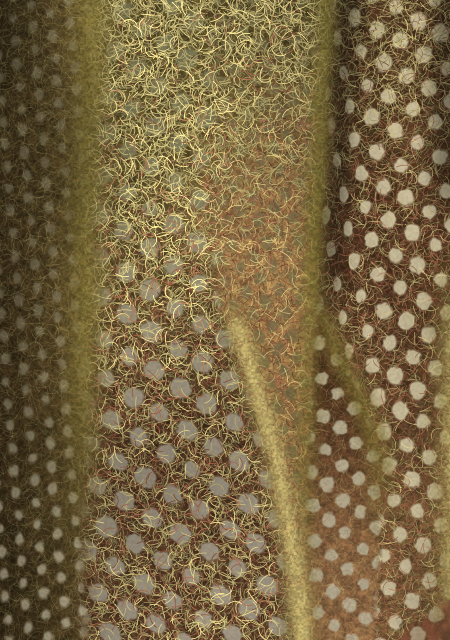
A Shadertoy shader for this texture:

```glsl
float hash(vec2 p) {
  vec3 q = fract(p.xyx * .1031);
  q += dot(q, q.yzx + 33.33);
  return fract((q.x + q.y) * q.z);
}

float noise(vec2 p) {
  vec2 i = floor(p), f = fract(p);
  f *= f * (3. - 2. * f);
  return mix(mix(hash(i), hash(i + vec2(1, 0)), f.x),
             mix(hash(i + vec2(0, 1)), hash(i + 1.), f.x), f.y);
}

float ramp(float a, float b, float x) { return smoothstep(a, b, x); }
float band(float d, float w) { return exp(-d * d / (w * w)); }

// Coverage of round openings on a skewed lattice with steps a and b
float mesh(vec2 p, vec2 a, vec2 b, float radius, float squeeze, float soft) {
  mat2 lattice = mat2(a, b);
  vec2 cell = floor(inverse(lattice) * p);
  float d = 1.;
  for (int k = 0; k < 4; k++) {
    vec2 id = cell + vec2(k & 1, k >> 1);
    vec2 jitter = vec2(hash(id + 50.), hash(id + 90.)) - .5;
    vec2 q = p - lattice * (id + .08 * jitter);
    d = min(d, length(q * vec2(squeeze, 1)) - radius * (.85 + .25 * hash(id + 130.)));
  }
  d += .004 * (noise(p * 170.) - .5);
  return 1. - ramp(-soft, soft, d);
}

void mainImage(out vec4 fragColor, in vec2 fragCoord) {
  // Height is one unit, y runs downward
  vec2 p = vec2(fragCoord.x, iResolution.y - fragCoord.y) / iResolution.y;
  float x = p.x, y = p.y, px = 1. / iResolution.y;
  float wobble = .014 * (noise(p * 14.) - .5);

  // Fold lines, left to right
  float foldA = .16 - .02 * y + wobble;
  float t = max(y - .45, 0.);
  float foldB = .335 + .38 * t - .28 * t * t + .5 * wobble;
  float foldC = .515 - .05 * y + .5 * wobble;
  float foldD = foldC + .12 * ramp(.42, .75, y);

  // Panels between the folds; the inner one blends in near the top
  float left = 1. - ramp(-.03, .015, x - foldA);
  float inner = ramp(-.006, .008, x - foldB);
  float spread = mix(.1, .008, ramp(.3, .48, y));
  float warm = ramp(-spread, spread, x - foldB) * ramp(0., .4, y);
  float pocket = ramp(-.004, .008, x - foldC);
  float right = ramp(-.006, .008, x - foldD);

  // Openings of each panel
  float soft = .0012 + px;
  vec2 bent = p - vec2(.25 * (y - .45) * (y - .45), 0);
  float hole = mesh(bent - vec2(.285, .863), vec2(.039, .026), vec2(.002, .064), .0155, 1., soft);
  hole = mix(hole, .8 * mesh(p - vec2(.374, .42), vec2(.031, .016), vec2(.01, .036), .0105, 1.1, .003), inner);
  hole = mix(hole, .85 * mesh(p - vec2(.02, .365), vec2(.031, .014), vec2(.003, .035), .0085, 1.2, .004), left);
  hole = mix(hole, mesh(p - vec2(.502, .593), vec2(.026, .022), vec2(.003, .055), .0105, 1., .0025), pocket);
  float squeeze = mix(1.9, 1.05, ramp(.52, .59, x));
  hole = mix(hole, mesh(p - vec2(.59, .43), vec2(.036, .02), vec2(.009, .053), .0128, squeeze, soft), right);

  // Yarn below the fibres
  float grain = noise(p * 330.), clump = noise(p * 95.);
  vec3 cloth = mix(vec3(.28, .24, .12), vec3(.29, .19, .12), ramp(.2, .8, y));
  cloth = mix(cloth, vec3(.55, .42, .25), warm);
  cloth = mix(cloth, mix(vec3(.23, .18, .09), vec3(.35, .29, .15), x * 6.5), left);
  cloth = mix(cloth, mix(vec3(.25, .16, .09), vec3(.5, .37, .24), ramp(.55, .95, y)), pocket);
  cloth = mix(cloth, mix(vec3(.28, .19, .11), vec3(.44, .33, .2), ramp(.45, 1., y)), right);
  cloth *= .65 + .35 * grain + .35 * clump;

  // Backdrop seen through the openings
  vec3 back = mix(vec3(.4, .39, .28), vec3(.59, .55, .48), ramp(.15, .7, y));
  back = mix(back, vec3(.4, .37, .25), inner);
  back = mix(back, mix(vec3(.49, .45, .34), vec3(.82, .78, .66), ramp(.45, .95, y)), left);
  back = mix(back, vec3(.65, .61, .51), pocket);
  back = mix(back, vec3(.76, .71, .58), right);
  vec3 col = mix(cloth, back * (.93 + .1 * grain), hole);

  // Smooth olive crests of the folds
  float crestA = .8 * band(x - foldA + .016, .03) * (1. - ramp(.6, .95, y));
  float crestB = band(x - foldB - .014, .023) * ramp(.44, .52, y);
  float crestC = band(x - foldC + .004, .02) * mix(1., .7, ramp(.4, .6, y));
  float crestD = .8 * band(x - foldD, .022) * ramp(.42, .5, y) * (1. - ramp(.65, .9, y));
  float crestE = band(x - .71, .03) * ramp(.36, .55, y);
  float crest = max(max(max(crestA, crestB), max(crestC, crestD)), crestE);
  vec3 olive = mix(vec3(.45, .4, .18), vec3(.72, .65, .4), max(crestB, .8 * crestE));
  col = mix(col, olive * (.82 + .32 * grain), crest);

  // Hairiness over openings, share of straw fibres, fibre contrast
  float cover = mix(.8, .16, ramp(.1, .7, y));
  cover = mix(cover, mix(.7, .06, ramp(.03, .28, y)), right);
  float straw = mix(.95, .68, ramp(.1, .65, y)) - .3 * warm;
  straw = mix(straw, mix(.85, .4, ramp(.05, .4, y)), right);
  float contrast = mix(mix(.95, .6, warm), .2, left);
  contrast = mix(mix(contrast, .2, pocket), .65, right) * (1. - .7 * crest);

  // Curled loose fibres in scattered layers
  float size = .0135, edge = px / size;
  for (int k = 0; k < 7; k++) {
    vec2 uv = p / size + float(k) * vec2(17.3, 59.1);
    for (int n = 0; n < 9; n++) {
      vec2 id = floor(uv) + vec2(n % 3, n / 3) - 1.;
      float seed = hash(id), angle = 6.2832 * hash(id + 23.);
      vec2 q = uv - id - vec2(seed, hash(id + 37.));
      q *= mat2(cos(angle), sin(angle), -sin(angle), cos(angle));
      float bend = 1.6 * (hash(id + 11.) - .5);
      float curve = (q.y - bend * q.x * q.x) / length(vec2(1, 2. * bend * q.x));
      float d = length(vec2(max(abs(q.x) - .35 - .45 * seed, 0.), curve));
      float strand = 1. - ramp(.045 - .5 * edge, .045 + .6 * edge, d);
      strand *= contrast * mix(1., step(1. - seed, cover), hole);
      vec3 tone = mix(vec3(.6, .37, .27), vec3(.8, .74, .48), step(hash(id + 71.), straw));
      col = mix(col, tone * (.36 + .06 * float(k) + .5 * seed * seed), strand);
    }
  }

  // Rust coloured lower corner
  float corner = ramp(0., .02, y + .8 * x - 1.49 + wobble) * (1. - .7 * hole);
  col = mix(col, vec3(.43, .25, .18) * (.75 + .5 * clump), .75 * corner);

  // Broad light and shade across the folds
  float upper = 1. - ramp(.4, .55, y);
  col *= mix(1., mix(.72, 1., ramp(0., .16, x)), left);
  col *= 1. - .35 * band(x - foldC - .025, .022) * upper;
  col *= 1. - .4 * band(x - .7, .035) * (1. - ramp(.25, .4, y));
  col *= 1. + .16 * band(x - .3, .12) * upper;
  col *= .88 + .24 * noise(p * vec2(9, 4));
  fragColor = vec4(col, 1);
}
```
